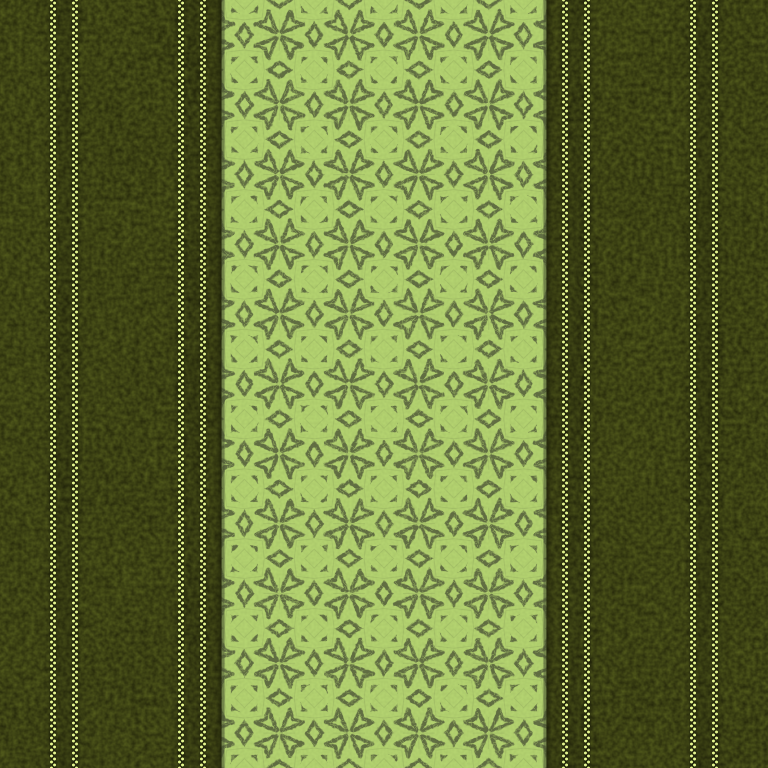
Write a Shadertoy shader that draws this pattern.

```glsl
const float MOTIFS = 11.0;            // ornament cells per canvas side
const float PANEL_HALF = 0.2115;      // half width of the pale panel
const float SEAMS = 6.0;              // stitched seams across the canvas
const float SEAM_OFFSET = 0.0143;     // stitch line distance from seam middle
const float STITCHES = 128.0;         // dots per column
const float DOT_STAGGER = 0.0020;
const float DOT_RADIUS = 0.0019;
const float BAND_HALF = 0.027;        // ornament line, in cells
const float GRAIN = 176.0;            // cloth grain frequency
const float THREADS = 132.0;          // scribble frequency inside the bands
const vec2 DIAMOND = vec2(0.195, 0.135);
const vec3 CLOTH_DARK = vec3(0.145, 0.155, 0.04);
const vec3 CLOTH_LIGHT = vec3(0.325, 0.36, 0.11);
const vec3 PALE = vec3(0.69, 0.81, 0.43);
const vec3 INK = vec3(0.38, 0.43, 0.26);
const vec3 STITCH = vec3(0.90, 0.97, 0.56);
const vec3 SHADOW = vec3(0.10, 0.11, 0.03);

vec2 gradientAt(vec2 cell, float period) {
    uvec2 c = uvec2(mod(cell, period));
    uint h = c.x * 1597334677u ^ c.y * 3812015801u ^ uint(period) * 668265263u;
    h = (h ^ (h >> 15u)) * 2246822519u;
    h ^= h >> 13u;
    float angle = float(h & 65535u) * 6.28318 / 65536.0;
    return vec2(cos(angle), sin(angle));
}

// Gradient noise that wraps after one canvas, about -0.7 to 0.7
float wrapNoise(vec2 uv, float period) {
    vec2 p = uv * period, i = floor(p), f = p - i;
    vec2 w = f * f * f * (f * (f * 6.0 - 15.0) + 10.0);
    vec2 e = vec2(1.0, 0.0);
    float a = dot(gradientAt(i, period), f);
    float b = dot(gradientAt(i + e.xy, period), f - e.xy);
    float c = dot(gradientAt(i + e.yx, period), f - e.yx);
    float d = dot(gradientAt(i + e.xx, period), f - e.xx);
    return mix(mix(a, b, w.x), mix(c, d, w.x), w.y);
}

float segmentDistance(vec2 p, vec2 a, vec2 b) {
    vec2 pa = p - a, ba = b - a;
    return length(pa - ba * clamp(dot(pa, ba) / dot(ba, ba), 0.0, 1.0));
}

float coverage(float d, float soft) {
    return 1.0 - smoothstep(-soft, soft, d);
}

// Signed distance to the dark bands of one cell, folded eight ways
float ornament(vec2 q) {
    vec2 tail = vec2(0.345, 0.165);
    float dart = segmentDistance(q, vec2(0.465, 0.455), tail);
    dart = min(dart, segmentDistance(q, tail, vec2(0.30)));
    vec2 n = normalize(DIAMOND.yx);
    float rim = dot(abs(q - vec2(0.5, 0.0)), n) - DIAMOND.x * n.x;
    float diamond = abs(rim + BAND_HALF) - BAND_HALF;
    float corner = max(q.x - 0.185, (0.275 - q.x - q.y) * 0.707);
    return min(min(dart - BAND_HALF, diamond), corner);
}

// Thin creases: inner diamond, square rim and star rays
float creases(vec2 q) {
    float d = abs(q.x + q.y - 0.135) * 0.707;
    float rim = max(abs(q.x + 0.12 * q.y - 0.285), q.y - 0.25);
    float ray = segmentDistance(q, vec2(0.5), vec2(0.5, 0.28));
    return min(d, min(rim, ray));
}

vec3 panelColor(vec2 uv, float px) {
    vec2 p = (uv - vec2(0.5, 0.0)) * MOTIFS;
    vec2 q = abs(p - round(p));
    q = vec2(max(q.x, q.y), min(q.x, q.y));
    float soft = max(0.014, px * MOTIFS * 0.7);
    float scribble = wrapNoise(uv, THREADS);
    float fine = wrapNoise(uv, THREADS * 2.0);

    float band = coverage(ornament(q) + 0.016 * scribble + 0.012 * fine, soft);
    float thread = coverage(abs(scribble + 0.4 * fine) - 0.05, 0.10);
    float ink = band * (1.0 - 0.42 * thread);
    float crease = coverage(creases(q) - 0.004, soft) * 0.22;
    vec3 col = mix(PALE, INK, max(ink, crease));
    return col * (1.0 + 0.04 * fine);
}

vec3 clothColor(vec2 uv, float px) {
    float grain = wrapNoise(uv, GRAIN) + 0.5 * wrapNoise(uv, GRAIN * 0.5)
                + 0.3 * wrapNoise(uv, GRAIN * 2.0);
    float broad = wrapNoise(uv, 9.0);
    vec3 col = mix(CLOTH_DARK, CLOTH_LIGHT, clamp(0.52 + 0.55 * grain + 0.08 * broad, 0.0, 1.0));

    // Paired stitch lines, each a staggered double column of dots
    float x = abs(fract(uv.x * SEAMS) - 0.5) / SEAMS;
    float side = x - SEAM_OFFSET;
    col *= 1.0 - 0.12 * coverage(side - 0.008, 0.008);
    col *= 1.0 - 0.32 * coverage(abs(side) - 0.004, 0.002);
    float shift = side > 0.0 ? 0.5 : 0.0;
    float y = (fract(uv.y * STITCHES + shift) - 0.5) / STITCHES;
    float dotEdge = length(vec2(abs(side) - DOT_STAGGER, y)) - DOT_RADIUS;
    return mix(col, STITCH, coverage(dotEdge, px * 0.6));
}

void mainImage(out vec4 fragColor, in vec2 fragCoord) {
    vec2 uv = fragCoord / iResolution.xy;
    float px = 1.0 / min(iResolution.x, iResolution.y);
    float edge = abs(uv.x - 0.5) - PANEL_HALF;

    // Cloth, then the panel with its cast shadow and dim border
    vec3 cloth = mix(clothColor(uv, px), SHADOW, 0.75 * exp(-max(edge, 0.0) * 170.0));
    vec3 panel = panelColor(uv, px);
    panel = mix(panel, INK * 0.75, 0.6 * coverage(-edge - 0.004, 0.0015));
    fragColor = vec4(mix(cloth, panel, coverage(edge, px)), 1.0);
}
```
